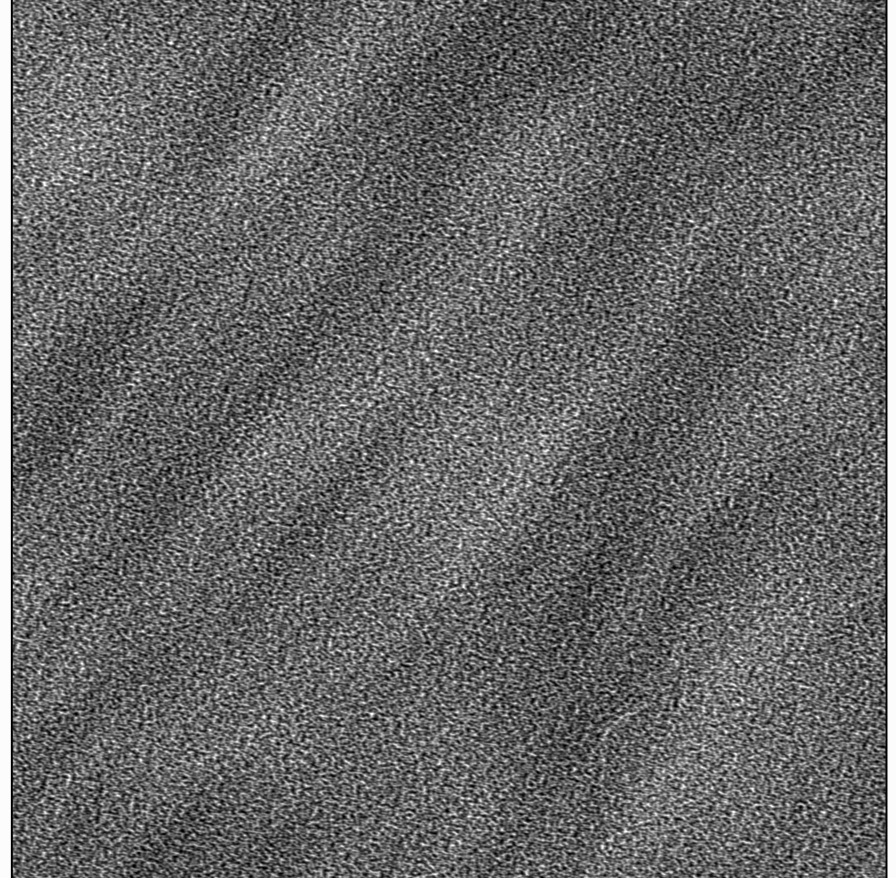
This texture is drawn by a Shadertoy shader. Its source:

```glsl
// Grey radar-like speckle: fine, slightly tilted grains over faint diagonal bands,
// with thin black side lines and white margins. Two stretched layers of gradient
// noise form the grain; broader, longer layers form the bands.

#define GRAIN_SCALE vec2(155.0, 248.0)  // cells per height, along and across
#define GRAIN_ANGLE -0.33
#define BAND_SCALE vec2(1.9, 7.5)
#define BAND_ANGLE 0.86
#define BAND_AMOUNT 0.25
#define MID_GREY 0.385
#define CONTRAST 0.149
#define SKEW 0.009
#define MARGIN vec2(0.0120, 0.9905)     // left and right edges of the field
#define LINE_WIDTH 0.0022
#define MARGIN_WHITE 0.99

uint hashCell(ivec2 cell) {
    uint h = uint(cell.x) * 1597u ^ uint(cell.y) * 51749u;
    h = (h ^ (h >> 15u)) * 73244475u;
    h = (h ^ (h >> 13u)) * 73244475u;
    return h ^ (h >> 16u);
}

// Dot product of the offset with a random unit gradient
float cornerSlope(ivec2 cell, vec2 offset) {
    float angle = float(hashCell(cell) & 65535u) * 6.28319 / 65536.0;
    return dot(vec2(cos(angle), sin(angle)), offset);
}

// Gradient noise, scaled to a standard deviation of about one
float gradientNoise(vec2 p) {
    ivec2 i = ivec2(floor(p));
    vec2 f = fract(p);
    vec2 u = f * f * f * (f * (f * 6.0 - 15.0) + 10.0);
    float low = mix(cornerSlope(i, f),
                    cornerSlope(i + ivec2(1, 0), f - vec2(1, 0)), u.x);
    float high = mix(cornerSlope(i + ivec2(0, 1), f - vec2(0, 1)),
                     cornerSlope(i + ivec2(1, 1), f - vec2(1, 1)), u.x);
    return 4.64 * mix(low, high, u.y);
}

// Coordinates along and across a direction
vec2 align(vec2 p, float angle) {
    float c = cos(angle), s = sin(angle);
    return vec2(c * p.x + s * p.y, c * p.y - s * p.x);
}

float speckle(vec2 p) {
    float coarse = gradientNoise(align(p, GRAIN_ANGLE) * GRAIN_SCALE + 31.7);
    float fine = gradientNoise(align(p, GRAIN_ANGLE + 0.22) * GRAIN_SCALE * 1.39 + 417.3);
    return 0.74 * coarse + 0.67 * fine;
}

float bands(vec2 p) {
    vec2 q = align(p, BAND_ANGLE);
    q.y += 0.012 * gradientNoise(p * 3.0 + 5.0);
    float sum = 0.0, weight = 0.75;
    for (int octave = 0; octave < 3; octave++) {
        sum += weight * gradientNoise(q * BAND_SCALE + 19.3 * float(octave + 1));
        q *= 2.1;
        weight *= 0.65;
    }
    return sum;
}

// Short bright scratch with soft ends
float scratch(vec2 p) {
    vec2 q = align(p - vec2(0.705, 0.180), 0.68);
    q.y += 6.0 * q.x * q.x;
    return exp(-pow(q.x / 0.030, 4.0) - pow(q.y / 0.0022, 2.0));
}

void mainImage(out vec4 fragColor, in vec2 fragCoord) {
    vec2 p = fragCoord / iResolution.y;
    float x = fragCoord.x / iResolution.x;
    float pixel = 1.0 / iResolution.x;

    // Speckle tone with a slightly longer bright tail
    float n = speckle(p) + BAND_AMOUNT * bands(p) + 1.3 * scratch(p);
    float tone = MID_GREY + CONTRAST * n + SKEW * n * n;

    // Distance inside the field gives the side lines and margins
    float inside = min(x - MARGIN.x, MARGIN.y - x);
    tone *= smoothstep(-0.5 * pixel, 0.5 * pixel, inside - LINE_WIDTH);
    tone = mix(MARGIN_WHITE, tone, smoothstep(-0.5 * pixel, 0.5 * pixel, inside));

    fragColor = vec4(vec3(clamp(tone, 0.0, 1.0)), 1.0);
}
```
